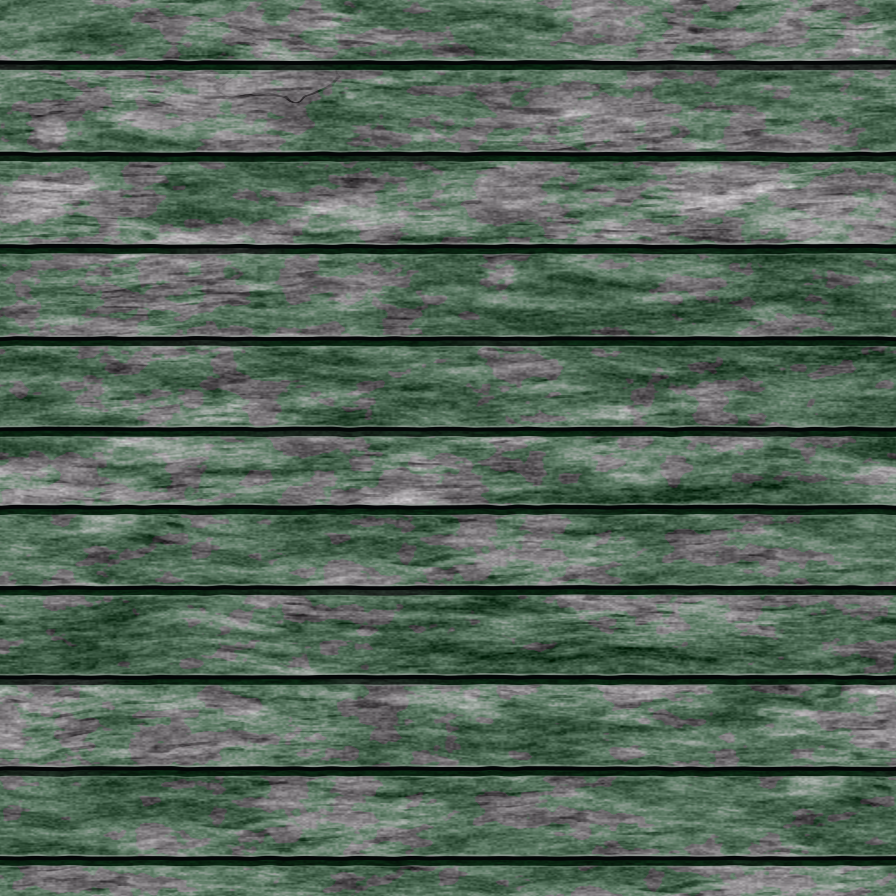
This texture is drawn by a Shadertoy shader. Its source:

```glsl
// Ten weathered horizontal boards with worn green paint and dark grooves, tiling both ways.

float hash(vec2 p) {
    vec3 q = fract(p.xyx * vec3(0.1031, 0.1030, 0.0973));
    q += dot(q, q.yzx + 33.33);
    return fract((q.x + q.y) * q.z);
}

// Value noise with freq cells over the canvas, wrapping at its borders
float noise(vec2 uv, vec2 freq) {
    vec2 p = uv * freq, i = floor(p), f = p - i;
    f *= f * (3.0 - 2.0 * f);
    vec2 a = mod(i, freq), b = mod(i + 1.0, freq);
    return mix(mix(hash(a), hash(vec2(b.x, a.y)), f.x),
               mix(hash(vec2(a.x, b.y)), hash(b), f.x), f.y);
}

float fbm(vec2 uv, vec2 freq) {
    float sum = 0.0, amp = 0.533;
    for (int i = 0; i < 4; i++) {
        sum += amp * noise(uv, freq);
        freq *= 2.0;
        amp *= 0.5;
    }
    return sum;
}

// Soft elliptical spot
float spot(vec2 uv, vec2 center, vec2 radius) {
    vec2 d = (uv - center) / radius;
    return exp(-dot(d, d));
}

float band(float d, float lo, float hi, float soft) {
    return smoothstep(lo - soft, lo + soft, d) * (1.0 - smoothstep(hi - soft, hi + soft, d));
}

void mainImage(out vec4 fragColor, in vec2 fragCoord) {
    vec2 uv = fragCoord / iResolution.xy;
    float soft = max(0.6 / iResolution.y, 0.0007);

    // Nearest groove and board number; the spacing is slightly uneven
    float grooves[10] = float[10](0.040, 0.140, 0.242, 0.342, 0.432,
                                  0.519, 0.620, 0.723, 0.826, 0.928);
    float d = 1.0, board = 0.0, groove = 0.0;
    for (int k = 0; k < 10; k++) {
        float away = uv.y - grooves[k];
        if (away > 0.0) board = mod(float(k) + 1.0, 10.0);
        away -= round(away);
        if (abs(away) < abs(d)) {
            d = away;
            groove = float(k);
        }
    }
    d += 0.0014 * (noise(uv + groove * 0.17, vec2(50, 10)) - 0.5);

    // Each board samples its own piece of wavy wood
    vec2 p = uv + vec2(hash(vec2(board, 3.0)), hash(vec2(board, 8.0)));
    vec2 q = p + vec2(0.0, 0.035 * (fbm(p, vec2(4, 9)) - 0.5));
    float broad = fbm(p, vec2(5, 14));
    float grain = fbm(q, vec2(14, 100));
    float fiber = noise(q, vec2(90, 420));
    float speck = noise(p, vec2(300, 500));

    // Bare weathered area, sheltered paint, and dark stains
    float bare = spot(uv, vec2(0.20, 0.88), vec2(0.28, 0.05))
               + 0.5 * spot(uv, vec2(0.25, 0.35), vec2(0.30, 0.09));
    float sheltered = spot(uv, vec2(0.78, 0.53), vec2(0.30, 0.09));
    float stain = spot(uv, vec2(0.34, 0.885), vec2(0.05, 0.018))
                + spot(uv, vec2(0.39, 0.79), vec2(0.045, 0.016))
                + 0.6 * smoothstep(0.64, 0.80, fbm(p + 0.37, vec2(7, 18)));
    float wear = broad - 0.5 + 0.16 * bare - 0.17 * sheltered
               + 0.07 * (hash(vec2(board, 21.0)) - 0.5);

    // Brightness from wear, grain, pores and pale scuffs
    float light = 0.415 + 0.42 * wear + 0.42 * (grain - 0.5)
                + 0.15 * (fiber - 0.5) + 0.13 * (speck - 0.5);
    float pores = smoothstep(0.66, 0.88, noise(q + 0.21, vec2(36, 230)));
    light -= 0.16 * pores * smoothstep(-0.15, 0.12, wear);
    light += 0.13 * smoothstep(0.60, 0.76, fbm(p + 0.63, vec2(12, 44)));
    light -= 0.15 * stain * smoothstep(0.25, 0.65, grain);

    // Thin cracks around the knot
    float crack = 1.0 - smoothstep(0.004, 0.016, abs(fbm(q, vec2(9, 16)) - 0.5));
    light -= 0.22 * crack * spot(uv, vec2(0.34, 0.885), vec2(0.08, 0.035));

    // Green paint, chipped to grey wood in small ragged flakes
    float flakes = fbm(p + 0.45, vec2(26, 54)) + 0.12 * (noise(p, vec2(130, 170)) - 0.5);
    float chipped = smoothstep(0.56, 0.60, flakes + 0.55 * wear + 0.06 * stain);
    float faded = 0.65 * smoothstep(0.44, 0.64, light);
    vec3 paint = vec3(light) + vec3(-0.075, 0.04, -0.045) * (1.0 - faded);
    vec3 wood = vec3(light) + vec3(0.016, 0.003, 0.014);
    vec3 color = mix(paint, wood, chipped);

    // Pale worn lips either side of the groove
    float chips = noise(uv + groove * 0.31, vec2(70, 20));
    color = mix(color, vec3(0.60, 0.63, 0.61),
                (0.25 + 0.55 * chips) * band(d, 0.0042, 0.0062, soft));
    color = mix(color, vec3(0.46, 0.54, 0.49),
                (0.1 + 0.5 * chips) * band(d, -0.0078, -0.0062, soft));

    // Shaded tongue below, black gap above
    float dirt = noise(uv + groove * 0.13, vec2(6, 10));
    vec3 tongue = mix(vec3(0.03, 0.13, 0.06), vec3(0.13, 0.15, 0.14), smoothstep(0.55, 0.9, dirt));
    tongue *= 0.5 + 0.6 * fiber + 0.4 * speck;
    color = mix(color, tongue, band(d, -0.0062, 0.001, soft));
    color = mix(color, vec3(0.01, 0.02, 0.025), band(d, -0.0002, 0.0042, soft));

    fragColor = vec4(clamp(color, 0.0, 1.0), 1.0);
}
```
